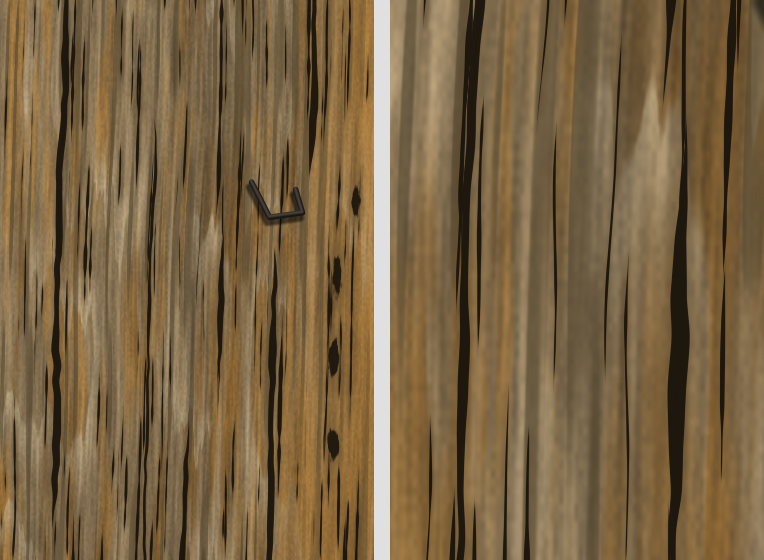
Left, the full canvas; right, a detail of the centre.
A WebGL 2 fragment shader for this texture:

```glsl
#version 300 es
precision highp float;
// Weathered, split timber with leaning grain, a warm right side and a bent wire staple.
#define LEAN 0.025
#define WOBBLE 0.010
#define FIBRE_CONTRAST 0.46
#define CRACK_WIDTH 0.0034
#define PALE_AMOUNT 0.75
#define OCHRE_AMOUNT 0.85
#define WIRE_RADIUS 0.0075

uniform vec2 u_resolution;
out vec4 fragColor;

const vec3 TAN = vec3(0.50, 0.425, 0.31), PALE = vec3(0.64, 0.57, 0.45);
const vec3 OCHRE = vec3(0.61, 0.435, 0.20), UMBER = vec3(0.46, 0.35, 0.20);
const vec3 SHADOW = vec3(0.32, 0.27, 0.18), VOID = vec3(0.09, 0.07, 0.04);

float hash(vec2 p) {
  vec3 q = fract(vec3(p.xyx) * 0.1031);
  q += dot(q, q.yzx + 33.33);
  return fract((q.x + q.y) * q.z);
}

float noise(vec2 p) {
  vec2 i = floor(p), f = fract(p);
  f = f * f * (3.0 - 2.0 * f);
  return mix(mix(hash(i), hash(i + vec2(1, 0)), f.x),
             mix(hash(i + vec2(0, 1)), hash(i + vec2(1, 1)), f.x), f.y);
}

float fbm(vec2 p) {
  float sum = 0.0, amp = 0.53;
  for (int i = 0; i < 4; i++, amp *= 0.5, p = p * 2.03 + 17.3) sum += amp * noise(p);
  return sum;
}

// Dark core (x) and stained surround (y) of a crack at distance d
vec2 crackProfile(float d, float w, float px) {
  float core = 1.0 - smoothstep(w - px, w + px, d);
  return vec2(core, exp(-d / (w * 1.8 + 0.003))) * smoothstep(0.0, px, w);
}

// Scattered tapered cracks, one per cell, columns staggered along the grain
vec2 crackLayer(vec2 g, float columns, float rows, float width, float chance, float px) {
  vec2 result = vec2(0.0);
  for (int k = -1; k <= 1; k++) {
    float column = floor(g.x * columns) + float(k);
    float along = g.y * rows + hash(vec2(column, columns)) * 5.0;
    vec2 id = vec2(column + columns * 3.0, floor(along) + 7.0);
    if (hash(id) > chance) continue;
    float t = fract(along), a = hash(id + 11.0) * 0.35, b = 0.78 - hash(id + 23.0) * 0.35;
    float taper = smoothstep(a, a + 0.22, t) * (1.0 - smoothstep(b, b + 0.22, t));
    float center = (column + 0.2 + 0.6 * hash(id + 31.0)) / columns;
    center += 0.006 * (noise(vec2(g.y * 7.0, column * 3.7)) - 0.5);
    float w = width * taper * (0.3 + hash(id + 47.0)) * (0.5 + noise(vec2(g.y * 28.0, column)));
    result = max(result, crackProfile(abs(g.x - center), w, px));
  }
  return result;
}

// Long splits: grain position, lower end, upper end, half width
vec2 longSplits(vec2 g, float px) {
  const vec4 splits[6] = vec4[6](
    vec4(0.138, 0.05, 1.70, 0.0085), vec4(0.808, 1.00, 1.75, 0.0095),
    vec4(0.718, -0.30, 0.87, 0.0105), vec4(0.497, -0.30, 0.42, 0.0075),
    vec4(0.385, -0.20, 1.24, 0.0040), vec4(0.580, 0.44, 0.92, 0.0090));
  vec2 result = vec2(0.0);
  for (int i = 0; i < 6; i++) {
    vec4 s = splits[i];
    float id = float(i) * 9.1;
    float taper = smoothstep(s.y, s.y + 0.15, g.y) * (1.0 - smoothstep(s.z - 0.2, s.z, g.y));
    float bend = 0.012 * noise(vec2(g.y * 5.0, id)) + 0.006 * noise(vec2(g.y * 23.0, id)) - 0.009;
    float w = s.w * taper * (0.45 + 0.9 * noise(vec2(g.y * 9.0, id + 4.0)));
    result = max(result, crackProfile(abs(g.x - s.x - bend), w, px));
  }
  return result;
}

float segment(vec2 p, vec2 a, vec2 b) {
  vec2 v = b - a;
  return length(p - a - v * clamp(dot(p - a, v) / dot(v, v), 0.0, 1.0));
}

float staple(vec2 p) {
  vec2 a = vec2(0.674, 1.012), b = vec2(0.722, 0.918), c = vec2(0.81, 0.93), d = vec2(0.792, 0.992);
  return min(segment(p, a, b), min(segment(p, b, c), segment(p, c, d)));
}

void main() {
  float px = 1.0 / u_resolution.y;
  vec2 p = gl_FragCoord.xy * px * 1.5;
  vec2 g = vec2(p.x - LEAN * p.y + WOBBLE * (noise(p * vec2(4.0, 2.5)) - 0.5), p.y);
  // Colour zones drawn out along the grain
  float streak = fbm(g * vec2(26.0, 1.3));
  float warm = smoothstep(0.68, 1.0, p.x + 0.5 * (streak - 0.5) - 0.06 * (p.y - 0.7));
  float ochre = max(warm, 0.75 * smoothstep(0.53, 0.72, fbm(g * vec2(34.0, 1.8) + 40.0)));
  vec3 col = mix(UMBER, TAN, smoothstep(0.28, 0.52, streak));
  col = mix(col, OCHRE, ochre * OCHRE_AMOUNT);
  // Pale arches with ragged ends
  float ragged = 0.16 * noise(vec2(g.x * 75.0, 3.0)) + 0.05 * noise(g * vec2(160.0, 12.0));
  float arch = fract(2.6 * noise(vec2(g.x * 5.5, (g.y + ragged) * 1.5) + 8.0) + 0.5 * g.y + ragged);
  float pale = smoothstep(0.0, 0.07, arch) * (1.0 - smoothstep(0.07, 0.55, arch));
  pale *= smoothstep(0.3, 0.62, fbm(g * vec2(9.0, 2.2) + 70.0)) * (1.0 - 0.6 * warm);
  col = mix(col, PALE, pale * PALE_AMOUNT);
  // Raised strips, fine fibres and furrows
  float strip = noise(vec2(g.x * 42.0, g.y * 0.9 + 5.0)) - 0.5;
  float fibre = 0.6 * noise(g * vec2(125.0, 3.0)) + 0.4 * noise(g * vec2(210.0, 14.0)) - 0.5;
  float speck = noise(p * vec2(230.0, 130.0)) - 0.5;
  col *= 1.03 + 0.22 * strip + FIBRE_CONTRAST * fibre * (1.0 - 0.45 * warm) + 0.12 * speck;
  float furrow = smoothstep(0.62, 0.80, noise(g * vec2(85.0, 2.2) + 90.0));
  col = mix(col, SHADOW, 0.6 * furrow * (1.0 - 0.5 * warm));
  // Cracks from hairline to open split
  vec2 crack = max(longSplits(g, px), crackLayer(g, 17.0, 1.2, CRACK_WIDTH, 0.75, px));
  crack = max(crack, crackLayer(g, 46.0, 2.6, CRACK_WIDTH * 0.65, 0.5, px));
  col = mix(mix(col, UMBER * 0.8, 0.5 * crack.y), VOID, 0.93 * crack.x);
  // Charred slits down the warm side
  for (float n = 0.0; n < 4.0; n++) {
    vec2 c = vec2(0.893 + 0.062 * exp(-1.7 * n), 0.98 - 0.225 * n);
    float d = length((p - c) / vec2(0.017, 0.062)) + 1.3 * (fbm(p * vec2(60.0, 22.0)) - 0.5);
    col = mix(col, UMBER, 0.6 - 0.6 * smoothstep(0.7, 1.7, d));
    col = mix(col, VOID, 0.9 - 0.9 * smoothstep(0.55, 0.85, d));
  }
  // Wire staple with shadow and lit edge
  float shade = smoothstep(0.5, 2.0, staple(p + vec2(0.006, 0.014)) / WIRE_RADIUS);
  float sheen = 1.0 - smoothstep(0.0, WIRE_RADIUS, staple(p + vec2(0.001, -0.003)));
  vec3 metal = mix(vec3(0.10, 0.09, 0.08), vec3(0.27, 0.25, 0.23), sheen);
  float wire = 1.0 - smoothstep(WIRE_RADIUS - px, WIRE_RADIUS + px, staple(p));
  fragColor = vec4(mix(col * mix(0.45, 1.0, shade), metal, wire), 1.0);
}
```
